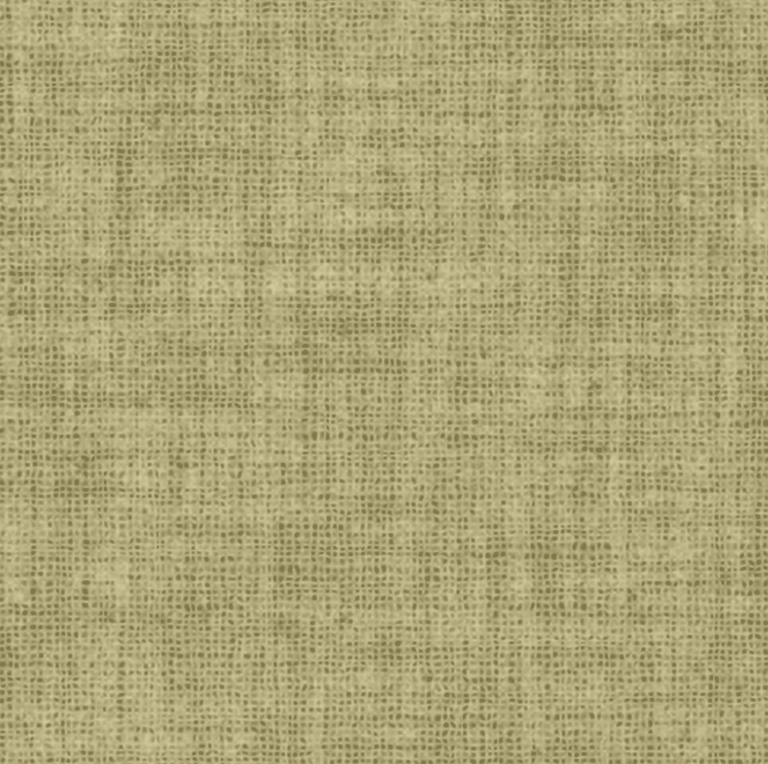
A WebGL 2 fragment shader for this texture:

```glsl
#version 300 es
precision highp float;
// Coarse linen cloth: a plain weave of uneven threads with dark gaps between
// them. Noise shifts the threads, varies their brightness along their length
// and the depth of each gap; scattered slubs add dark flecks.

#define THREADS 104.0      // threads across the canvas
#define WANDER 0.75        // thread displacement, in thread widths
#define GAP_DEPTH 0.185    // darkness of the holes
#define GROOVE_DEPTH 0.022 // darkness of the lines between threads
#define STREAK 0.085       // brightness change along threads
#define GRAIN 0.100        // fine fibre noise
#define BLOTCH 0.024       // broad uneven shading
#define FLECK_CELLS 14.0   // grid for scattering flecks
#define FLECK_SHARE 0.34   // share of grid cells with a fleck
#define FLECK_DEPTH 0.13   // darkness of flecks
#define THREAD_COLOR vec3(0.729, 0.699, 0.518)

uniform vec2 u_resolution;
out vec4 fragColor;

const float PI = 3.14159;

// Integer hash of a lattice point, 0 to 1
float hash(vec2 cell, uint seed) {
    uvec2 q = uvec2(ivec2(cell)) * uvec2(1597u, 3163u);
    uint h = (q.x ^ (q.y * 2657u)) + seed * 7919u;
    h = h * 747796u + 28913u;
    h = ((h >> ((h >> 28) + 4u)) ^ h) * 277803u;
    h ^= h >> 15;
    h *= 739391u;
    h ^= h >> 13;
    return float(h & 65535u) / 65535.0;
}

float noise(vec2 p, uint seed) {
    vec2 i = floor(p), f = fract(p);
    f = f * f * (3.0 - 2.0 * f);
    float low = mix(hash(i, seed), hash(i + vec2(1, 0), seed), f.x);
    float high = mix(hash(i + vec2(0, 1), seed), hash(i + vec2(1, 1), seed), f.x);
    return mix(low, high, f.y);
}

// Noise centred on zero, stretched along a thread
float streak(float across, float along, uint seed) {
    return noise(vec2(across, along), seed) - 0.5;
}

// Thread coordinates: whole numbers lie on thread centres
vec2 weaveCoords(vec2 p) {
    vec2 bend = vec2(streak(p.x * 41.0, p.y * 4.0, 1u),
                     streak(p.y * 41.0, p.x * 4.0, 2u));
    vec2 jitter = vec2(noise(p * 85.0, 3u), noise(p * 85.0, 4u)) - 0.5;
    return p * THREADS + WANDER * bend + 0.42 * jitter;
}

float weaveTone(vec2 p) {
    vec2 w = weaveCoords(p);
    vec2 gap = 0.5 - 0.5 * cos(2.0 * PI * w);

    // Light and dark runs of single threads and of thread groups
    float runs = streak(w.x + 0.5, p.y * 8.0, 5u)
               + streak(w.y + 0.5, p.x * 8.0, 6u);
    float bands = streak(p.x * 46.0, p.y * 4.0, 7u)
                + streak(p.y * 46.0, p.x * 4.0, 8u);

    // Fuller threads close the holes; each hole also varies on its own
    float openness = 0.28 + 1.05 * hash(floor(w), 9u) - 0.3 * bands - 0.4 * runs;
    openness += 0.2 * (noise(p * 30.0, 10u) - 0.5);
    float hole = gap.x * gap.y;
    hole *= 1.4 - 0.4 * hole;
    float tone = -GAP_DEPTH * hole * clamp(openness, 0.0, 1.25);

    tone -= GROOVE_DEPTH * (gap.x + gap.y) * 0.5;
    tone += STREAK * (0.7 * runs + 0.25 * bands);
    tone += 0.012 * cos(PI * w.x) * cos(PI * w.y); // over and under
    return tone;
}

// Soft dark slubs, each stretched along one thread direction
float fleckTone(vec2 p) {
    vec2 home = floor(p * FLECK_CELLS);
    float ragged = 0.4 + 1.2 * noise(p * 130.0, 11u);
    vec2 fray = vec2(noise(p * 90.0, 22u), noise(p * 90.0, 23u)) - 0.5;
    float dark = 0.0;
    for (int y = -1; y <= 1; y++) {
        for (int x = -1; x <= 1; x++) {
            vec2 cell = home + vec2(x, y);
            if (hash(cell, 12u) > FLECK_SHARE) continue;
            vec2 centre = cell + vec2(hash(cell, 13u), hash(cell, 14u));
            vec2 d = p - centre / FLECK_CELLS + 0.006 * fray;
            float size = hash(cell, 15u);
            float radius = mix(0.0045, 0.0095, size * size);
            float stretch = mix(1.0, 2.4, pow(hash(cell, 16u), 3.0));
            d = hash(cell, 17u) < 0.6 ? d.xy : d.yx;
            d.x /= stretch;
            float strength = mix(0.4, 1.0, hash(cell, 18u));
            dark = max(dark, strength * exp(-dot(d, d) / (radius * radius)));
        }
    }
    return -FLECK_DEPTH * dark * ragged;
}

void main() {
    vec2 p = gl_FragCoord.xy / min(u_resolution.x, u_resolution.y);

    float tone = weaveTone(p) + fleckTone(p);
    tone += GRAIN * (noise(p * 240.0, 19u) - 0.5);
    tone += BLOTCH * (0.6 * noise(p * 7.0, 20u) + 0.4 * noise(p * 24.0, 21u) - 0.5);

    // Keep the deepest holes from turning black
    tone = max(tone, -0.23);
    fragColor = vec4(THREAD_COLOR + tone, 1.0);
}
```
